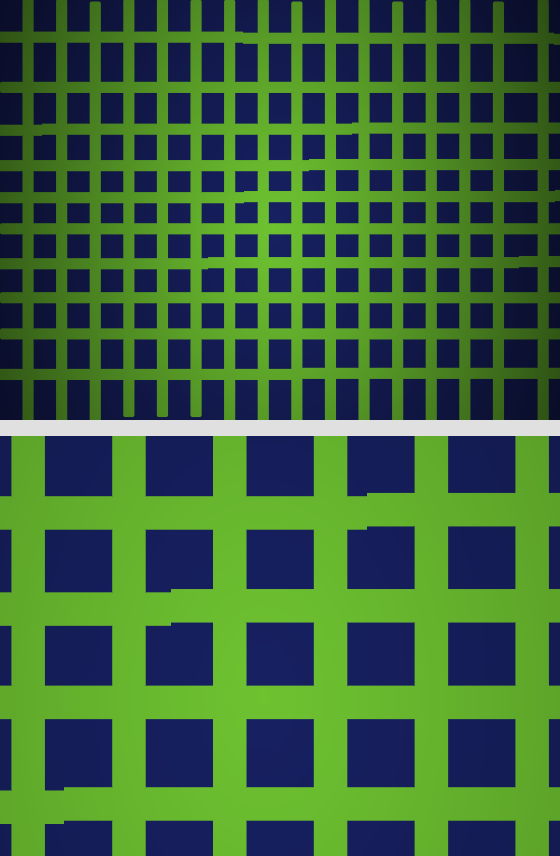
Top, the full canvas; bottom, a detail of the centre.
Reproduce this pattern procedurally as a Shadertoy shader.

```glsl
// A lattice of green bars over deep blue, under a soft off-centre light.
// Columns are evenly spaced; rows spread apart away from the middle and
// carry tiny steps. Bars are rounded boxes joined by their least distance.

const int   COLUMNS = 16;
const int   ROWS = 10;
const float COLUMN_START = 0.0668;    // lengths are in canvas heights
const float COLUMN_PITCH = 0.08;
const float LAST_COLUMN_SHIFT = 0.0265;
const float ROW_MIDDLE = 0.490;
const float ROW_PITCH = 0.0765;
const float ROW_SPREAD = 0.0006;      // cubic growth of the row gaps
const float ROW_SKEW = 0.0009;        // wider gaps above than below
const float ROW_RIPPLE = 0.004;
const float HALF_WIDTH = 0.0133;
const float CORNER_RADIUS = 0.005;
const float STEP_HEIGHT = 0.0026;
const float STEP_RUN = 0.74;
const float OVERSHOOT = 0.02;         // how far uncut bars pass the border
const float TOP_CUT = 0.0035;
const float BOTTOM_CUT = 0.007;

const vec3  BAR_COLOR = vec3(0.43, 0.76, 0.19);
const vec3  GROUND_COLOR = vec3(0.09, 0.125, 0.38);
const vec2  LIGHT_CENTER = vec2(0.49, 0.46);
const float LIGHT_FALLOFF = 1.2;
const float LIGHT_POWER = 1.2;

float hash(float n) {
    n = fract(n * 0.1031 + 0.37);
    n *= n + 33.33;
    return fract(n * (n + n));
}

// Distance to a rounded box given by its lower-left and upper-right corners.
float barDistance(vec2 p, vec2 low, vec2 high) {
    vec2 q = abs(p - 0.5 * (low + high)) - 0.5 * (high - low) + CORNER_RADIUS;
    return length(max(q, 0.0)) + min(max(q.x, q.y), 0.0) - CORNER_RADIUS;
}

float columnDistance(vec2 p, int index) {
    float x = COLUMN_START + COLUMN_PITCH * float(index);
    if (index == COLUMNS - 1) x += LAST_COLUMN_SHIFT;

    // One group stops short below; every third other bar stops short above.
    bool cutBelow = abs(index - 4) <= 1;
    bool cutAbove = index % 3 == 2 && !cutBelow;
    float bottom = cutBelow ? BOTTOM_CUT : -OVERSHOOT;
    float top = cutAbove ? 1.0 - TOP_CUT : 1.0 + 0.003 * hash(float(index) + 51.0);
    return barDistance(p, vec2(x - HALF_WIDTH, bottom), vec2(x + HALF_WIDTH, top));
}

float rowDistance(vec2 p, int index, float aspect) {
    float s = float(index) - 0.5 * float(ROWS - 1);
    float y = ROW_MIDDLE + s * (ROW_PITCH + ROW_SKEW * s + ROW_SPREAD * s * s)
            + ROW_RIPPLE * cos(1.15 * s);

    // Some rows stay level, the others climb or fall in small steps.
    float kind = hash(float(index) + 11.0);
    float direction = kind < 0.3 ? 0.0 : (kind < 0.5 ? -1.0 : 1.0);
    float phase = hash(float(index) + 29.0);
    y += direction * STEP_HEIGHT * (floor(p.x / STEP_RUN + phase) - 1.0);

    float left = direction == 0.0 ? 0.0 : -OVERSHOOT;
    return barDistance(p, vec2(left, y - HALF_WIDTH),
                       vec2(aspect + OVERSHOOT, y + HALF_WIDTH));
}

void mainImage(out vec4 fragColor, in vec2 fragCoord) {
    vec2 uv = fragCoord / iResolution.xy;
    vec2 p = fragCoord / iResolution.y;
    float aspect = iResolution.x / iResolution.y;

    // Join all bars into one shape.
    float d = 1e3;
    for (int i = 0; i < COLUMNS; i++) d = min(d, columnDistance(p, i));
    for (int i = 0; i < ROWS; i++) d = min(d, rowDistance(p, i, aspect));
    float coverage = clamp(0.5 - d * iResolution.y, 0.0, 1.0);

    // Light fades mostly sideways.
    vec2 fromLight = (uv - LIGHT_CENTER) * vec2(1.0, 0.5);
    float light = 1.0 - LIGHT_FALLOFF * pow(length(fromLight), LIGHT_POWER);

    vec3 color = mix(GROUND_COLOR, BAR_COLOR, coverage) * light;
    fragColor = vec4(color, 1.0);
}
```
